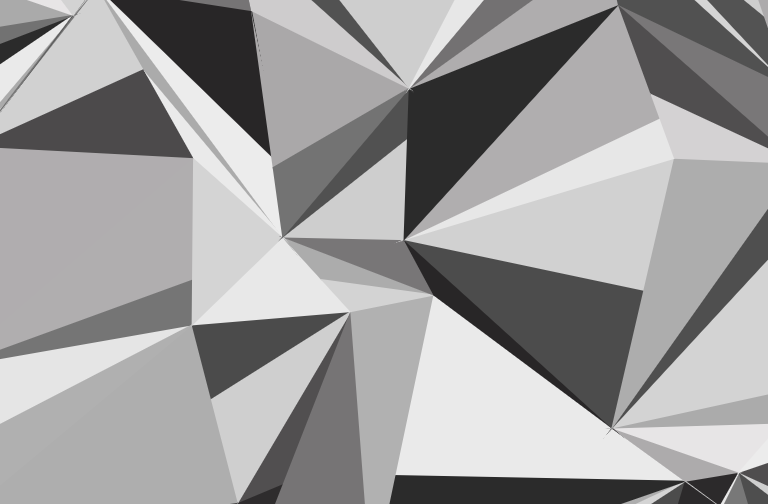
Give the GLSL for this background, as a WebGL 2 fragment shader.

```glsl
#version 300 es
precision highp float;
// Flat grey facets: an irregular mesh of sharp, overlapping triangles.

uniform vec2 u_resolution;
out vec4 fragColor;

const float CELL_SIZE    = 0.30;   // mesh spacing, in canvas heights
const float JITTER       = 0.58;   // vertex shift, in cells
const float SPLIT_CHANCE = 0.55;   // share of facets cut in two
const float TONE_SPREAD  = 0.015;  // small variation within a tone
const float WARM_TINT    = 0.008;  // faint green loss on some facets
const float SEED         = 37.0;

// Tone and share of the area
const int TONE_COUNT = 6;
const vec2 TONES[TONE_COUNT] = vec2[](
    vec2(0.68, 0.21), vec2(0.31, 0.18), vec2(0.91, 0.17),
    vec2(0.46, 0.14), vec2(0.82, 0.17), vec2(0.17, 0.13));

vec3 hash3(vec2 p) {
    vec3 q = fract((p.xyx + SEED) * vec3(0.1031, 0.1030, 0.0973));
    q += dot(q, q.yxz + 33.33);
    return fract((q.xxy + q.yzz) * q.zyx);
}

vec2 meshVertex(vec2 id) {
    return id + JITTER * (2.0 * hash3(id).xy - 1.0);
}

// Signed distance to the line a-b, positive on its right
float edgeDistance(vec2 p, vec2 a, vec2 b) {
    vec2 e = b - a, r = p - a;
    return (r.x * e.y - r.y * e.x) / max(length(e), 1e-4);
}

float triangleDistance(vec2 p, vec2 a, vec2 b, vec2 c) {
    float winding = edgeDistance(c, a, b) > 0.0 ? -1.0 : 1.0;
    vec3 d = winding * vec3(edgeDistance(p, a, b),
                            edgeDistance(p, b, c),
                            edgeDistance(p, c, a));
    return max(d.x, max(d.y, d.z));
}

// Picks a tone by its share; key runs from 0 to 1
vec3 facetColor(float key) {
    float tone = TONES[0].x, total = 0.0;
    for (int i = 0; i < TONE_COUNT; i++) {
        if (key >= total) tone = TONES[i].x;
        total += TONES[i].y;
    }
    vec3 variation = hash3(vec2(key * 91.0, key * 57.0));
    tone += TONE_SPREAD * (2.0 * variation.x - 1.0);
    return vec3(tone) - vec3(0.0, WARM_TINT, 0.5 * WARM_TINT) * step(0.7, variation.y);
}

void paintTriangle(inout vec3 color, vec2 p, float pixel, vec2 a, vec2 b, vec2 c, float key) {
    // Full inside, fading over one pixel outside, so seams stay closed
    float cover = clamp(1.0 - triangleDistance(p, a, b, c) / pixel, 0.0, 1.0);
    color = mix(color, facetColor(fract(key)), cover);
}

// Draws one facet, sometimes cut from a corner to the opposite side
void paintFacet(inout vec3 color, vec2 p, float pixel, vec2 a, vec2 b, vec2 c, float key, vec3 rnd) {
    if (rnd.x > SPLIT_CHANCE) {
        paintTriangle(color, p, pixel, a, b, c, key);
        return;
    }
    vec2 cut = mix(b, c, mix(0.25, 0.75, rnd.y));
    paintTriangle(color, p, pixel, a, b, cut, key);
    paintTriangle(color, p, pixel, a, cut, c, key + 0.5);
}

void main() {
    vec2 p = gl_FragCoord.xy / (u_resolution.y * CELL_SIZE);
    float pixel = 1.0 / (u_resolution.y * CELL_SIZE);
    vec2 home = floor(p);
    vec3 color = vec3(TONES[0].x);

    // Neighbouring cells, always in the same order so overlaps agree
    for (int y = -1; y <= 1; y++) {
        for (int x = -1; x <= 1; x++) {
            vec2 id = home + vec2(x, y);
            vec2 a = meshVertex(id);
            vec2 b = meshVertex(id + vec2(1, 0));
            vec2 c = meshVertex(id + vec2(1, 1));
            vec2 d = meshVertex(id + vec2(0, 1));
            vec3 lower = hash3(id + 71.0), upper = hash3(id + 139.0);

            // Evenly spread keys keep the tone shares and part neighbours
            float key = fract(dot(id, vec2(0.7549, 0.5698)) + 0.13);
            if (lower.z < 0.5) {
                paintFacet(color, p, pixel, a, b, c, key, lower);
                paintFacet(color, p, pixel, c, d, a, key + 0.38, upper);
            } else {
                paintFacet(color, p, pixel, b, d, a, key, lower);
                paintFacet(color, p, pixel, d, b, c, key + 0.38, upper);
            }
        }
    }
    fragColor = vec4(color, 1.0);
}
```
